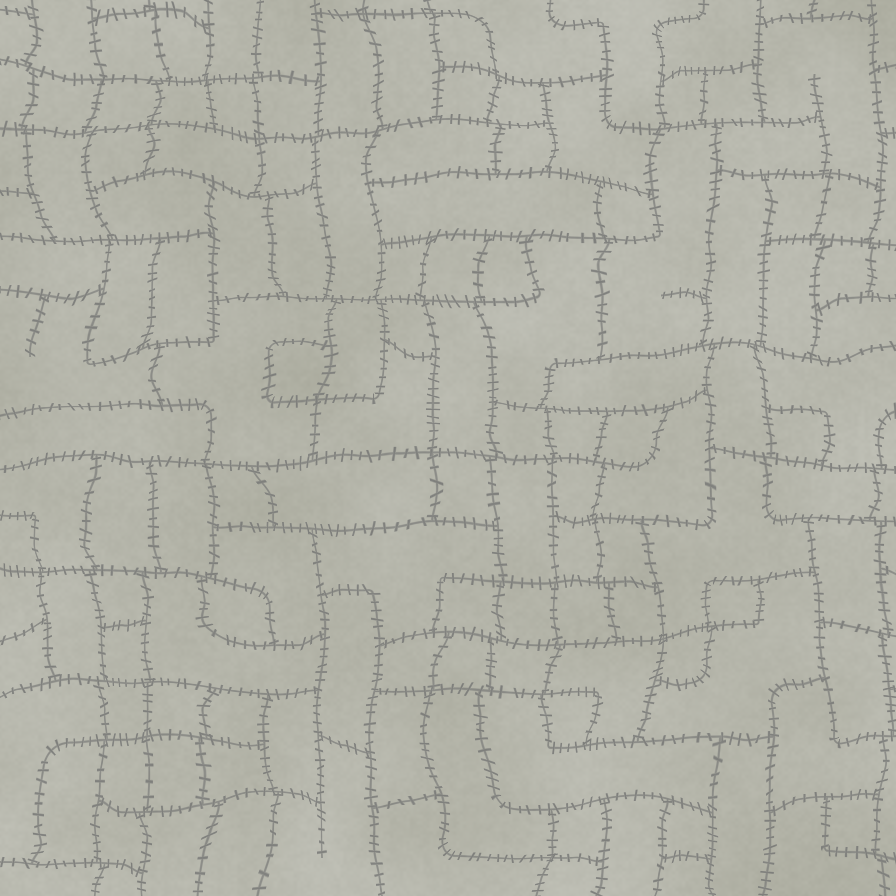
Give the GLSL for this pattern, as a WebGL 1 fragment shader.

```glsl
precision highp float;
// Pale felt patchwork joined by wavy grey seams with short cross stitches.
uniform vec2 u_resolution;

#define GRID 16.0            // patch cells across the canvas
#define MERGE 0.54           // share of cells joined to a neighbour
#define WARP 0.46            // bending of the seams, in cells
#define STAGGER 0.36         // spread of the offsets between facing seams
#define THREAD 0.015         // half width of the thread, in cells
#define STITCH_LENGTH 0.084  // half length of a cross stitch, in cells
#define STITCHES 3.0         // cross stitches per half cell edge
#define SLANT 0.75           // spread of the stitch angles
#define FELT vec3(0.714, 0.716, 0.672)
#define SEAM vec3(0.475, 0.478, 0.470)

float hash(vec2 p) {
  return fract(sin(dot(p, vec2(127.1, 311.7))) * 43758.5453);
}

float noise(vec2 p) {
  vec2 i = floor(p), f = fract(p);
  f = f * f * (3.0 - 2.0 * f);
  vec2 e = vec2(1.0, 0.0);
  return mix(mix(hash(i), hash(i + e.xy), f.x),
             mix(hash(i + e.yx), hash(i + e.xx), f.x), f.y);
}

// The neighbour a cell merges with, or the cell itself.
vec2 partner(vec2 cell) {
  float h = hash(cell + 3.7) / MERGE;
  if (h >= 1.0) return cell;
  float side = floor(h * 4.0);
  float s = mod(side, 2.0) * 2.0 - 1.0;
  return cell + (side < 2.0 ? vec2(s, 0.0) : vec2(0.0, s));
}

// 1 if a seam leaves the vertex in direction dir, else 0.
float seamArm(vec2 vertex, vec2 dir) {
  vec2 normal = vec2(-dir.y, dir.x);
  vec2 a = floor(vertex + 0.5 * (dir + normal));
  vec2 b = floor(vertex + 0.5 * (dir - normal));
  float gap = min(distance(partner(a), b), distance(partner(b), a));
  return step(0.5, gap);
}

float ink(float d, float px) {
  return 1.0 - smoothstep(THREAD - 0.6 * px, THREAD + 0.85 * px, d);
}

// Thread and cross stitches; along is 0 to 0.5 per arm, across is the offset.
float sewn(float along, float across, vec2 seed, float px) {
  float k = floor(along * 2.0 * STITCHES);
  vec2 id = seed + k * vec2(0.37, 0.71);
  float centre = (k + 0.5) / (2.0 * STITCHES) + 0.055 * (hash(id) - 0.5);
  float slant = SLANT * (hash(id + 5.3) - 0.5);
  float reach = STITCH_LENGTH * (0.7 + 0.6 * hash(id + 9.1));
  float d = abs(along - centre - slant * across) / sqrt(1.0 + slant * slant);
  float tick = ink(d, px) * (1.0 - smoothstep(reach - 0.5 * px, reach + 0.5 * px, abs(across)));
  return max(0.8 * ink(abs(across), px), tick);
}

// Rounded turn between two perpendicular arms; p is measured along both.
float corner(vec2 p, vec2 vertex, float px) {
  float h = hash(vertex + 21.3);
  float r = mix(0.05, 0.42, h * h);
  float quarter = 0.785398;
  vec2 q = r - p;
  float s, across;
  if (p.x > r && p.x > p.y) {
    s = quarter * r - q.x;
    across = p.y;
  } else if (p.y > r) {
    s = q.y - quarter * r;
    across = p.x;
  } else {
    s = (atan(q.y, q.x) - quarter) * r;
    across = r - length(q);
  }
  float halfLength = 0.5 - r * (1.0 - quarter);
  return sewn(min(abs(s) * 0.5 / halfLength, 0.499), across, vertex + sign(s) * 0.23, px);
}

float seams(vec2 p, float px) {
  vec2 vertex = floor(p + 0.5), local = p - vertex;
  float right = seamArm(vertex, vec2(1.0, 0.0)), left = seamArm(vertex, vec2(-1.0, 0.0));
  float up = seamArm(vertex, vec2(0.0, 1.0)), down = seamArm(vertex, vec2(0.0, -1.0));
  vec2 turn = vec2(right - left, up - down);
  if (right + left + up + down == 2.0 && abs(turn.x * turn.y) > 0.5)
    return corner(local * turn, vertex, px);
  float horizontal = local.x > 0.0 ? right : left;
  float vertical = local.y > 0.0 ? up : down;
  vec2 side = sign(local) * 0.23;

  // Arms meeting a through seam start shifted, so crossings become T joints.
  float through = right * left;
  vec2 shift = vec2(through * (hash(vertex + side.y + 2.9) - 0.5),
                    (1.0 - through) * up * down * (hash(vertex + side.x + 6.1) - 0.5));
  vec2 along = abs(local);
  vec2 across = local - STAGGER * shift * (1.0 - smoothstep(0.0, 0.5, along.yx));
  return max(horizontal * sewn(along.x, across.y, vertex + vec2(side.x, 0.11), px),
             vertical * sewn(along.y, across.x, vertex + vec2(0.47, side.y), px));
}

void main() {
  float size = min(u_resolution.x, u_resolution.y);
  vec2 uv = gl_FragCoord.xy / size;

  // Bend the grid so that seams wander.
  vec2 p = uv * GRID + 40.3;
  vec2 bend = vec2(noise(p * 0.6), noise(p * 0.6 + 57.0)) - 0.5;
  vec2 ripple = vec2(noise(p * 1.9 + 13.0), noise(p * 1.9 + 83.0)) - 0.5;
  float seam = seams(p + WARP * bend + 0.10 * ripple, GRID / size);

  // Cloudy felt with fine grain.
  float cloud = 0.6 * noise(uv * 6.0 + 2.0) + 0.4 * noise(uv * 14.0 + 31.0) - 0.5;
  float grain = noise(uv * 130.0) + noise(uv * 270.0 + 7.0) - 1.0;
  vec3 felt = FELT + cloud * vec3(0.075, 0.075, 0.090) + 0.016 * grain;

  gl_FragColor = vec4(mix(felt, SEAM + 0.02 * grain, seam * 0.88), 1.0);
}
```
